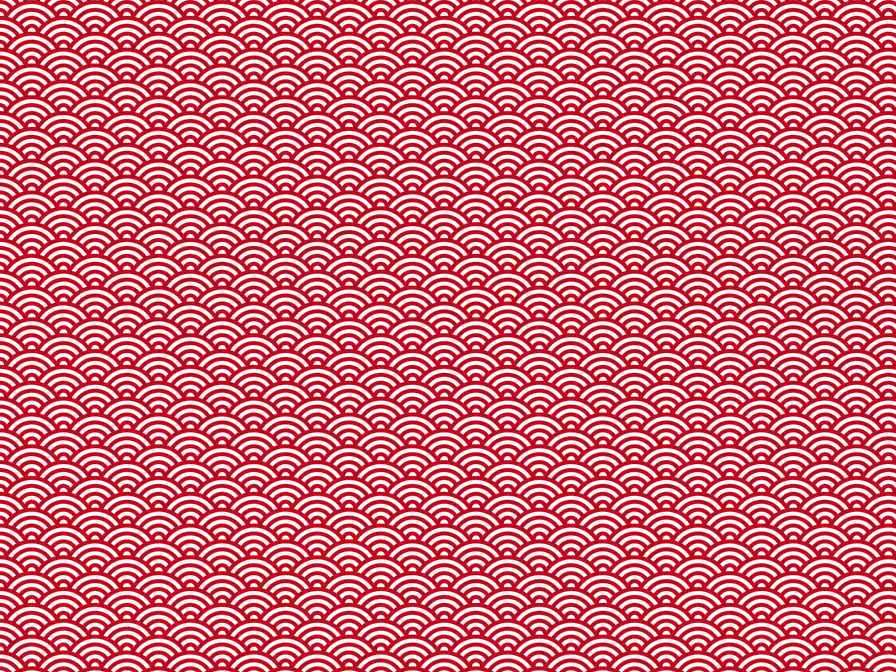
This pattern is drawn by a Shadertoy shader. Its source:

```glsl
const vec3 RED = vec3(0.752, 0.012, 0.094);
const vec3 WHITE = vec3(1.0, 0.995, 0.995);
const float SCALE_RADIUS = 0.04722;  // fraction of canvas height
const float ROW_STEP = 0.5;          // row spacing, in scale radii
const float BAND_COUNT = 4.0;        // centre dot plus three rings
const float EDGE_SOFTNESS = 1.2;     // edge width, in output samples

// Antialiased coverage of a signed distance.
float coverage(float dist, float edge) {
    return clamp(0.5 - dist / edge, 0.0, 1.0);
}

// Signed distance to the nearest white band at radius r.
float bandDistance(float r, float count) {
    float pitch = 1.0 / count;
    float index = clamp(floor(r * count + 0.25), 0.0, count - 1.0);
    float inner = index < 0.5 ? -1.0 : index * pitch;
    float outer = (index + 0.5) * pitch;
    return max(r - outer, inner - r);
}

// Distance to the nearest scale centre in a row; alternate rows shift by one radius.
float centreDistance(vec2 p, float row) {
    float shift = 1.0 - mod(row, 2.0);
    float x = mod(p.x - shift + 1.0, 2.0) - 1.0;
    return length(vec2(x, p.y - row * ROW_STEP));
}

// Colour of one concentric scale.
vec3 scaleColor(float r, float edge) {
    return mix(RED, WHITE, coverage(bandDistance(r, BAND_COUNT), edge));
}

// Overlapping rows, painted from the highest to the lowest.
vec3 waveScales(vec2 p, float edge) {
    float lowestRow = floor((p.y - 1.0) / ROW_STEP);
    vec3 color = RED;
    for (int i = 4; i >= 0; i--) {
        float r = centreDistance(p, lowestRow + float(i));
        color = mix(color, scaleColor(r, edge), coverage(r - 1.0, edge));
    }
    return color;
}

void mainImage(out vec4 fragColor, in vec2 fragCoord) {
    // Scale-radius units, anchored at the upper left corner.
    float unit = 1.0 / (iResolution.y * SCALE_RADIUS);
    vec2 p = (fragCoord - vec2(0.0, iResolution.y)) * unit;
    fragColor = vec4(waveScales(p, unit * EDGE_SOFTNESS), 1.0);
}
```
